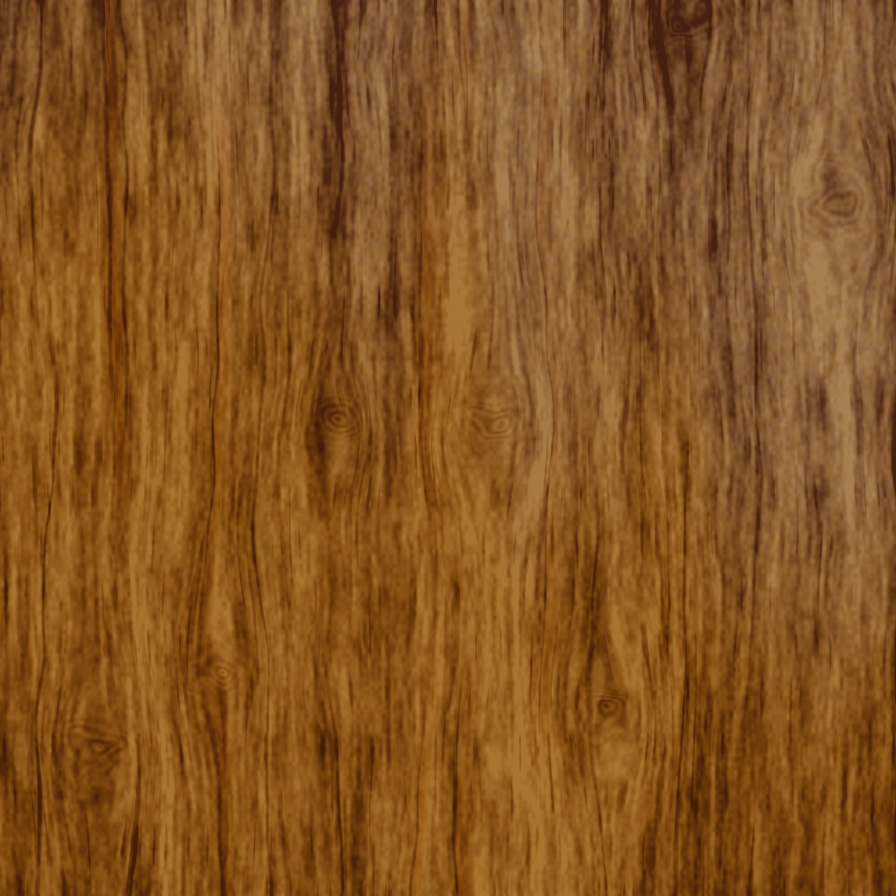
Write a Shadertoy shader that draws this texture.

```glsl
// Varnished golden-brown wood with vertical grain, knots and dark cracks.
#define BASE_TONE 0.84
#define BROAD_CONTRAST 1.3
#define FINE_CONTRAST 1.55
#define KNOT_COUNT 7
#define CRACK_COUNT 16
#define KNOT_SIZE vec2(0.045, 0.08)
#define HAZE_TINT vec3(0.0, 0.035, 0.13)
#define DARK_BROWN vec3(0.27, 0.11, 0.025)
#define WARM_BROWN vec3(0.44, 0.24, 0.035)
#define GOLD_BROWN vec3(0.53, 0.32, 0.075)
#define PALE_GOLD vec3(0.66, 0.46, 0.19)
#define ORANGE_STAIN vec3(0.60, 0.30, 0.02)

float hash(vec2 p) {
    return fract(sin(dot(p, vec2(12.9898, 78.233))) * 43758.5453);
}

float noise(vec2 p) {
    vec2 cell = floor(p);
    vec2 f = fract(p);
    f = f * f * (3.0 - 2.0 * f);
    float low = mix(hash(cell), hash(cell + vec2(1, 0)), f.x);
    float high = mix(hash(cell + vec2(0, 1)), hash(cell + vec2(1, 1)), f.x);
    return mix(low, high, f.y);
}

// Noise centred on zero.
float signedNoise(vec2 p) {
    return noise(p) - 0.5;
}

// Bends the grain around scattered knots; returns their darkening.
float bendAroundKnots(vec2 uv, inout vec2 grain) {
    float shade = 0.0;
    for (int i = 0; i < KNOT_COUNT; i++) {
        float id = float(i);
        float size = 0.6 + 0.6 * hash(vec2(id, 5.3));
        vec2 centre = vec2((id + 0.15 + 0.7 * hash(vec2(id, 1.7))) / float(KNOT_COUNT),
                           hash(vec2(id, 3.1)));
        vec2 offset = uv - centre;
        vec2 q = offset / (KNOT_SIZE * size);
        grain.x -= 0.8 * offset.x * exp(-dot(q, q));

        // Uneven growth rings in the core
        vec2 core = offset / (size * vec2(0.034, 0.027));
        core += 0.9 * vec2(signedNoise(uv * 38.0 + id), signedNoise(uv * 38.0 + 50.0));
        float radius = length(core);
        float rings = 0.5 + 0.5 * sin(radius * 17.0 + 4.0 * noise(uv * 70.0));
        shade += exp(-radius * radius) * (0.08 + 0.34 * rings);
    }
    return shade;
}

// Long wandering cracks: x is the darkening, y the orange stain beside them.
vec2 cracks(vec2 grain) {
    vec2 result = vec2(0.0);
    for (int i = 0; i < CRACK_COUNT; i++) {
        float id = float(i);
        float weight = hash(vec2(id, 8.2));
        float wander = 0.022 * signedNoise(vec2(id * 7.3, grain.y * 3.5))
                     + 0.008 * signedNoise(vec2(id * 3.7, grain.y * 15.0));
        float d = grain.x - (id + hash(vec2(id, 2.9))) / float(CRACK_COUNT) - wander;
        float presence = smoothstep(0.3, 0.6, noise(vec2(id * 5.1 + 20.0, grain.y * 3.0)));
        float width = 0.0008 + 0.0035 * weight * noise(vec2(id + 40.0, grain.y * 9.0));
        float line = 1.0 - smoothstep(width * 0.3, width + 0.0014, abs(d));
        float shadow = exp(-abs(d) / 0.011);
        result.x = max(result.x, presence * (0.4 + 0.6 * weight) * (0.72 * line + 0.28 * shadow));
        result.y += presence * step(0.5, hash(vec2(id, 6.6))) * exp(-abs(d - 0.006) / 0.006);
    }
    return result;
}

vec3 woodColor(float tone) {
    vec3 color = mix(DARK_BROWN, WARM_BROWN, clamp(tone / 0.46, 0.0, 1.0));
    color = mix(color, GOLD_BROWN, clamp((tone - 0.46) / 0.28, 0.0, 1.0));
    return mix(color, PALE_GOLD, clamp((tone - 0.74) / 0.52, 0.0, 1.0));
}

void mainImage(out vec4 fragColor, in vec2 fragCoord) {
    vec2 uv = fragCoord / iResolution.xy;

    // Grain coordinates: gentle sway, then knots
    vec2 grain = uv;
    grain.x += 0.022 * signedNoise(uv * vec2(6.0, 2.6))
             + 0.007 * signedNoise(uv * vec2(22.0, 12.0) + 9.0);
    float knotShade = bendAroundKnots(uv, grain);

    // Broad bands and blotches
    float broad = 0.38 * signedNoise(grain * vec2(13.0, 0.9) + 3.0)
                + 0.34 * signedNoise(grain * vec2(45.0, 2.2) + 17.0)
                + 0.16 * signedNoise(uv * vec2(26.0, 17.0) + 5.0);

    // Fine fibres, broken across by short flecks
    float fine = 0.33 * signedNoise(grain * vec2(115.0, 6.0) + 31.0)
               + 0.34 * signedNoise(grain * vec2(205.0, 20.0) + 47.0)
               + 0.24 * signedNoise(grain * vec2(255.0, 80.0) + 61.0)
               + 0.15 * signedNoise(uv * vec2(250.0, 190.0) + 29.0);

    // Short pores, knots and cracks
    float pores = smoothstep(0.72, 0.92, noise(grain * vec2(200.0, 18.0) + 83.0));
    vec2 crack = cracks(grain);
    float tone = BASE_TONE + BROAD_CONTRAST * broad + FINE_CONTRAST * fine;
    tone -= 0.32 * pores + knotShade + 0.7 * crack.x;

    // Darker left edge and corners
    vec2 fromCentre = uv - 0.5;
    tone -= 0.24 * exp(-uv.x / 0.06) + 0.22 * smoothstep(0.2, 0.5, dot(fromCentre, fromCentre));

    // Orange stain and pale varnish haze toward the upper right
    vec3 color = woodColor(tone);
    float stain = crack.y * (1.0 - smoothstep(0.4, 0.9, uv.x)) * (1.0 - crack.x);
    color = mix(color, ORANGE_STAIN, 0.45 * clamp(stain, 0.0, 1.0));
    float hazeField = 0.65 * uv.x + uv.y + 0.35 * signedNoise(grain * vec2(12.0, 2.0) + 71.0);
    float haze = smoothstep(0.7, 1.3, hazeField) * (0.75 + 0.5 * noise(uv * vec2(240.0, 150.0)));
    color += HAZE_TINT * haze * mix(0.3, 1.0, smoothstep(0.0, 0.7, tone));

    fragColor = vec4(color, 1.0);
}
```
